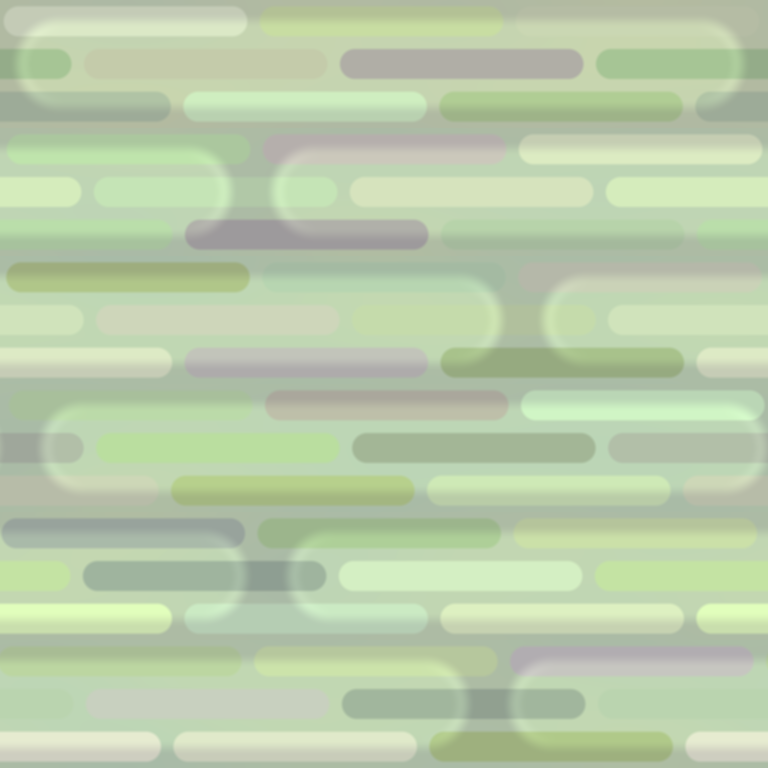
Reproduce this pattern procedurally as a WebGL 1 fragment shader.

```glsl
precision highp float;

uniform vec2 u_resolution;

float hash(vec2 p) {
  return fract(sin(dot(p, vec2(127.1, 311.7))) * 43758.5);
}

// Signed random value in -1..1
float vary(vec2 id, float seed) {
  return 2.0 * hash(id + seed) - 1.0;
}

float cornerSlope(vec2 cell, vec2 offset, vec2 period) {
  float angle = 6.2832 * hash(mod(cell + offset, period) + 5.3);
  return dot(vec2(cos(angle), sin(angle)), fract(cell) - offset);
}

// Gradient noise that wraps after a whole number of cells
float wrappedNoise(vec2 p, vec2 period) {
  vec2 cell = floor(p);
  vec2 f = p - cell;
  vec2 w = f * f * f * (f * (f * 6.0 - 15.0) + 10.0);
  vec4 slope;
  for (int i = 0; i < 4; i++) {
    vec2 corner = vec2(mod(float(i), 2.0), floor(float(i) / 2.0));
    float angle = 6.2832 * hash(mod(cell + corner, period) + 5.3);
    float s = dot(vec2(cos(angle), sin(angle)), f - corner);
    if (i == 0) slope.x = s;
    else if (i == 1) slope.y = s;
    else if (i == 2) slope.z = s;
    else slope.w = s;
  }
  return mix(mix(slope.x, slope.y, w.x), mix(slope.z, slope.w, w.x), w.y);
}

float capsule(vec2 p, float halfLength, float radius) {
  return length(vec2(max(abs(p.x) - halfLength + radius, 0.0), p.y)) - radius;
}

// Rows step by a third of a brick, with a slight random slide.
// Returns the offset from the brick centre in xy and its cell in zw.
vec4 brickCell(vec2 uv, vec2 grid, float seed) {
  vec2 p = uv * grid;
  float row = floor(p.y);
  p.x += 0.333 + row / 3.0 + 0.035 * vary(vec2(row, 1.0), seed);
  return vec4((fract(p) - 0.5) / grid, mod(floor(p.x), grid.x), row);
}

vec3 brickColor(vec2 id) {
  return vec3(0.765, 0.835, 0.70)
    + 0.12 * vary(id, 3.1)
    + vec3(-0.01, 0.06, -0.065) * vary(id, 17.7)
    + vec3(0.03, 0.0, -0.04) * vary(id, 41.9);
}

void main() {
  vec2 uv = gl_FragCoord.xy / u_resolution;
  float pixel = 1.0 / min(u_resolution.x, u_resolution.y);

  vec4 slab = brickCell(uv, vec2(1.0, 6.0), 8.4);
  vec4 brick = brickCell(uv, vec2(3.0, 18.0), 23.6);
  float slabDist = capsule(slab.xy, 0.473, 0.0567);
  float brickDist = capsule(brick.xy, 0.1585, 0.0195);

  // Ground with a faint drift of tint
  vec3 color = vec3(0.765, 0.835, 0.695)
    + vec3(-0.02, 0.008, 0.012) * vary(slab.zw, 12.2)
    + vec3(0.03, 0.01, -0.02) * wrappedNoise(uv * vec2(3.0, 6.0), vec2(3.0, 6.0));

  // Small bricks
  float edge = max(0.0028, pixel);
  color = mix(color, brickColor(brick.zw), smoothstep(edge, -edge, brickDist));

  // Dim band around each large slab, and a thin glow inside its rounded ends
  float inside = smoothstep(0.01, -0.01, slabDist);
  float ends = smoothstep(0.41, 0.46, abs(slab.x));
  float rim = smoothstep(-0.022, -0.009, slabDist) * inside * ends;
  color *= mix(vec3(0.895, 0.875, 0.92), vec3(1.0), inside);
  color += 0.03 * rim;

  gl_FragColor = vec4(color, 1.0);
}
```
